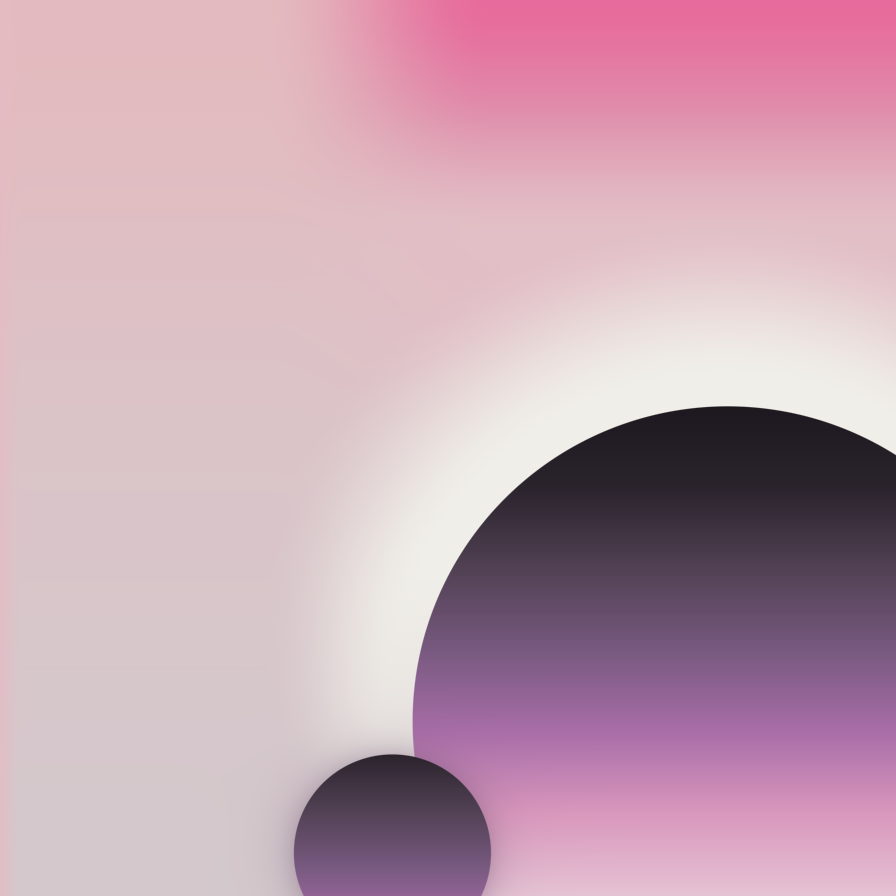
A WebGL 2 fragment shader for this background:

```glsl
#version 300 es
precision highp float;

uniform vec2 u_resolution;
out vec4 fragColor;

// Circles: centre x, centre y, radius
#define BIG_CIRCLE vec3(0.812, 0.195, 0.3515)
#define SMALL_CIRCLE vec3(0.438, 0.048, 0.110)
#define HALO_START 0.025
#define HALO_WIDTH_LOW 0.15
#define HALO_WIDTH_HIGH 0.22
#define SHADOW_SIZE 0.018
#define SHADOW_STRENGTH 0.28

const vec3 ROSE_TOP = vec3(0.890, 0.730, 0.748);
const vec3 ROSE_MID = vec3(0.855, 0.770, 0.785);
const vec3 GREY_LOW = vec3(0.830, 0.785, 0.800);
const vec3 EDGE_PINK = vec3(0.895, 0.735, 0.765);
const vec3 HOT_PINK = vec3(0.905, 0.420, 0.610);
const vec3 SOFT_PINK = vec3(0.875, 0.565, 0.675);
const vec3 PALE_PINK = vec3(0.885, 0.745, 0.775);
const vec3 IVORY = vec3(0.940, 0.935, 0.912);
const vec3 SHADOW = vec3(0.420, 0.310, 0.430);

// Evenly spaced stops, from the dark crown to the pale base
const vec3 ORB_STOPS[7] = vec3[7](
    vec3(0.110, 0.095, 0.120), vec3(0.165, 0.138, 0.172),
    vec3(0.320, 0.255, 0.330), vec3(0.470, 0.350, 0.500),
    vec3(0.665, 0.430, 0.660), vec3(0.850, 0.595, 0.740),
    vec3(0.900, 0.765, 0.830));

vec3 orbColor(float stop) {
    float s = clamp(stop, 0.0, 5.999);
    int i = int(s);
    return mix(ORB_STOPS[i], ORB_STOPS[i + 1], fract(s));
}

float circleDistance(vec2 p, vec3 circle) {
    return length(p - circle.xy) - circle.z;
}

float coverage(float d, float pixel) {
    return 1.0 - smoothstep(-pixel, pixel, d);
}

vec3 backdrop(vec2 p, float bigDistance) {
    // Muted rose on the left, cooling towards the bottom
    vec3 color = mix(GREY_LOW, ROSE_MID, smoothstep(0.0, 0.55, p.y));
    color = mix(color, ROSE_TOP, smoothstep(0.45, 1.0, p.y));
    color = mix(EDGE_PINK, color, smoothstep(-0.01, 0.025, p.x));

    // Pink band across the upper right
    vec3 pink = mix(PALE_PINK, SOFT_PINK, smoothstep(0.74, 0.90, p.y));
    pink = mix(pink, HOT_PINK, smoothstep(0.84, 1.0, p.y));
    float band = smoothstep(0.29, 0.55, p.x) * smoothstep(0.40, 0.75, p.y);
    color = mix(color, pink, band);

    // Ivory halo, wider above the large circle
    float width = mix(HALO_WIDTH_LOW, HALO_WIDTH_HIGH, smoothstep(0.1, 0.6, p.y));
    float halo = 1.0 - smoothstep(HALO_START, width, bigDistance);
    halo *= mix(0.65, 1.0, smoothstep(0.1, 0.4, p.y));
    return mix(color, IVORY, halo);
}

void main() {
    vec2 p = gl_FragCoord.xy / u_resolution;
    float pixel = 0.8 / min(u_resolution.x, u_resolution.y);
    float bigDistance = circleDistance(p, BIG_CIRCLE);
    float smallDistance = circleDistance(p, SMALL_CIRCLE);

    vec3 color = backdrop(p, bigDistance);

    // Large circle
    float bigTop = BIG_CIRCLE.y + BIG_CIRCLE.z;
    vec3 bigColor = orbColor(6.0 * (bigTop - p.y) / bigTop);
    color = mix(color, bigColor, coverage(bigDistance, pixel));

    // Soft shadow, then the small circle
    float shadow = SHADOW_STRENGTH * exp(-max(smallDistance, 0.0) / SHADOW_SIZE);
    color = mix(color, SHADOW, shadow);
    float smallTop = SMALL_CIRCLE.y + SMALL_CIRCLE.z;
    vec3 smallColor = orbColor(1.0 + 2.5 * (smallTop - p.y) / smallTop);
    color = mix(color, smallColor, coverage(smallDistance, pixel));

    fragColor = vec4(color, 1.0);
}
```
